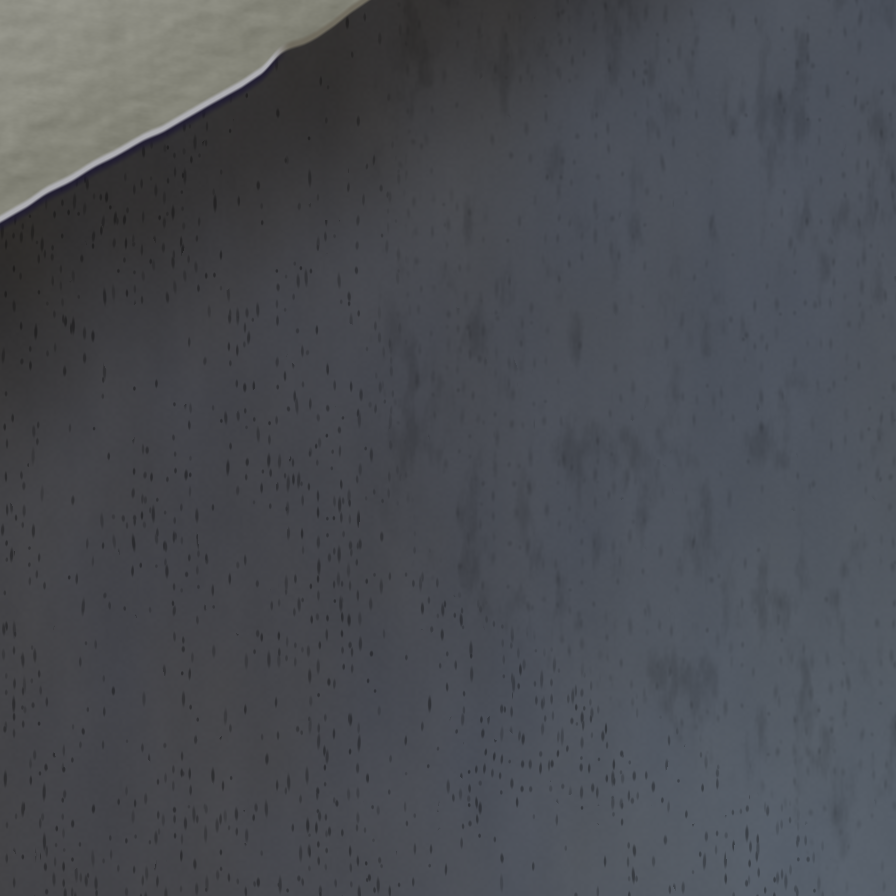
A WebGL 1 fragment shader for this texture:

```glsl
precision highp float;
uniform vec2 u_resolution;

float hash(vec2 p) {
  return fract(sin(dot(p, vec2(127.1, 311.7))) * 43758.545);
}

float noise(vec2 p) {
  vec2 i = floor(p), f = fract(p);
  f = f * f * (3.0 - 2.0 * f);
  return mix(mix(hash(i), hash(i + vec2(1.0, 0.0)), f.x),
             mix(hash(i + vec2(0.0, 1.0)), hash(i + 1.0), f.x), f.y);
}

float fbm(vec2 p) {
  float sum = 0.0, amp = 0.5;
  for (int i = 0; i < 4; i++) {
    sum += amp * noise(p);
    p = p * 2.03 + 17.3;
    amp *= 0.5;
  }
  return sum;
}

// Short vertical pits, one per occupied cell of a staggered grid
float flecks(vec2 uv, vec2 cells, float density, float softness) {
  vec2 p = uv * cells;
  p.x += 0.5 * noise(uv * vec2(9.0, 14.0));
  p.y += 7.0 * hash(vec2(floor(p.x), cells.x));
  vec2 id = floor(p), f = fract(p);
  vec2 center = vec2(0.35 + 0.3 * hash(id + 3.1), 0.5);
  vec2 radius = vec2(0.24, 0.15 + 0.33 * hash(id + 8.7));
  float d = length((f - center) / radius);
  return step(hash(id), density) * (1.0 - smoothstep(softness, 1.0, d))
       * (0.4 + 0.6 * hash(id + 5.3));
}

float edgeHeight(float x) {
  return 0.753 + 0.557 * x + 0.11 * max(x - 0.27, 0.0)
       + 0.004 * (noise(vec2(x * 38.0, 2.0)) - 0.5)
       + 0.006 * smoothstep(0.29, 0.315, x) * smoothstep(0.36, 0.315, x);
}

vec3 wallColor(vec2 uv, float depth) {
  // Broad light, cooler and brighter toward the lower right
  vec3 col = mix(vec3(0.265, 0.267, 0.285), vec3(0.305, 0.325, 0.36),
                 smoothstep(0.2, 0.9, uv.x));
  col += vec3(0.022, 0.03, 0.03) * smoothstep(0.4, 1.0, uv.x) * smoothstep(0.75, 0.1, uv.y);
  col += vec3(0.018, 0.022, 0.028) * smoothstep(0.4, 0.0, uv.y) * smoothstep(0.0, 0.5, uv.x);

  // Warm shadow beneath the ledge
  float shade = 1.0 - smoothstep(0.02, 0.33, depth + 0.06 * (fbm(uv * 6.0) - 0.5));
  col = mix(col, vec3(0.19, 0.183, 0.18), shade * 0.9);
  col *= 1.0 - 0.1 * smoothstep(0.12, 0.0, uv.x) * smoothstep(0.35, 0.7, uv.y);

  // Faint blue and brown stains
  col += vec3(-0.012, -0.003, 0.018) * (fbm(uv * vec2(9.0, 5.0) + 4.0) - 0.45);
  col += 0.025 * (fbm(uv * vec2(24.0, 9.0)) - 0.47);

  // Crisp pits at left and along the bottom, blurred pits at right
  float focusLimit = 0.43 + 0.5 * smoothstep(0.45, 0.0, uv.y);
  float crisp = 1.0 - smoothstep(-0.05, 0.05, uv.x - focusLimit);
  float cluster = smoothstep(0.3, 0.68, fbm(uv * vec2(11.0, 5.0) + 9.0));
  float density = 0.08 + 0.34 * cluster;
  float sharp = max(flecks(uv, vec2(88.0, 36.0), density, 0.3),
                    flecks(uv + 0.37, vec2(112.0, 54.0), density, 0.3));
  float soft = max(flecks(uv + 0.71, vec2(54.0, 30.0), density, 0.0),
                   flecks(uv + 0.13, vec2(72.0, 44.0), density, 0.0));
  float streak = smoothstep(0.5, 0.8, fbm(uv * vec2(48.0, 16.0) + 30.0));
  col *= 1.0 - 0.36 * sharp * crisp;
  col *= 1.0 - (0.13 * soft + 0.12 * streak) * (1.0 - crisp);
  return col;
}

vec3 ledgeColor(vec2 uv, float height) {
  vec3 col = mix(vec3(0.51, 0.51, 0.465), vec3(0.575, 0.575, 0.535),
                 smoothstep(0.0, 0.2, height));
  float relief = fbm(uv * vec2(34.0, 60.0)) - fbm(uv * vec2(34.0, 60.0) + vec2(0.3, -0.4));
  return col + 0.09 * relief + 0.05 * (fbm(uv * 9.0) - 0.47);
}

void main() {
  vec2 uv = gl_FragCoord.xy / u_resolution;
  float pixel = 1.0 / u_resolution.y;
  float height = (uv.y - edgeHeight(uv.x)) * 0.87;
  float litPart = 1.0 - smoothstep(0.3, 0.325, uv.x);

  vec3 wall = wallColor(uv, -height / 0.87);
  // Violet fringe under the lit rim
  wall = mix(wall, vec3(0.12, 0.105, 0.19),
             0.85 * litPart * smoothstep(-0.011, -0.002, height));

  vec3 ledge = ledgeColor(uv, height);
  // Pale rim, turning into a dull brown border past the chip
  float rim = 1.0 - smoothstep(0.004, 0.009, height);
  ledge = mix(ledge, mix(vec3(0.43, 0.41, 0.36), vec3(0.72, 0.72, 0.75), litPart), rim * 0.85);

  float cover = smoothstep(-0.001 - pixel, 0.001 + pixel, height);
  vec3 col = mix(wall, ledge, cover);
  col += 0.008 * (noise(uv * 260.0) - 0.5);
  gl_FragColor = vec4(col, 1.0);
}
```
